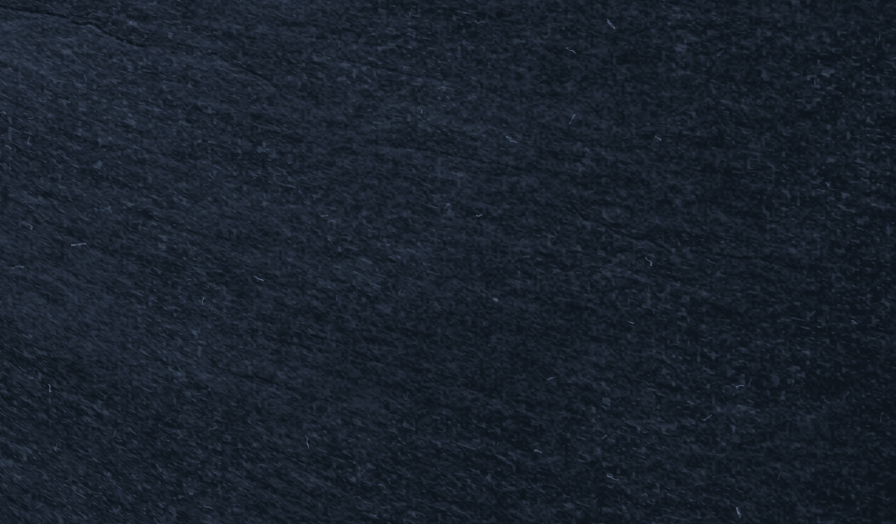
Reproduce this texture procedurally as a Shadertoy shader.

```glsl
const vec3 DEEP_SLATE = vec3(0.046, 0.074, 0.104);
const vec3 PALE_SLATE = vec3(0.180, 0.220, 0.285);
const vec3 MINERAL = vec3(0.42, 0.50, 0.61);

float hash(vec2 p) {
    vec3 q = fract(p.xyx * vec3(0.1031, 0.1030, 0.0973));
    q += dot(q, q.yzx + 33.33);
    return fract((q.x + q.y) * q.z);
}

float noise(vec2 p) {
    vec2 cell = floor(p), f = fract(p);
    f = f * f * (3.0 - 2.0 * f);
    float low = mix(hash(cell), hash(cell + vec2(1, 0)), f.x);
    float high = mix(hash(cell + vec2(0, 1)), hash(cell + vec2(1, 1)), f.x);
    return mix(low, high, f.y);
}

float fbm(vec2 p) {
    float sum = 0.0, weight = 0.5;
    for (int i = 0; i < 4; i++) {
        sum += weight * noise(p);
        p = mat2(0.96, 0.28, -0.28, 0.96) * p * 2.03 + 17.7;
        weight *= 0.5;
    }
    return sum / 0.9375;
}

// Bends the layers: steep at lower left, nearly level at right.
vec2 grainSpace(vec2 p) {
    float bend = 0.18 * p.x - 0.4 * exp(-1.5 * p.x);
    return vec2(p.x, p.y + bend * (1.0 - 0.5 * p.y));
}

float segmentDistance(vec2 p, vec2 halfSpan) {
    float along = clamp(dot(p, halfSpan) / dot(halfSpan, halfSpan), -1.0, 1.0);
    return length(p - along * halfSpan);
}

// Short pale scratches, one candidate per cell.
float scratches(vec2 p, float density, float share, float size, float px) {
    vec2 base = floor(p * density);
    float light = 0.0;
    for (int y = -1; y <= 1; y++)
    for (int x = -1; x <= 1; x++) {
        vec2 id = base + vec2(x, y);
        if (hash(id + 71.3) > share) continue;
        vec2 center = (id + vec2(hash(id + 3.1), hash(id + 9.7))) / density;
        float turn = 2.0 * hash(id + 5.9) - 1.0;
        float angle = -0.4 + 1.5 * turn * turn * turn;
        vec2 halfSpan = size * mix(0.15, 1.0, hash(id + 27.0)) * vec2(cos(angle), sin(angle));
        vec2 offset = p - center + 0.004 * (noise(p * 160.0) - 0.5);
        float d = segmentDistance(offset, halfSpan);
        float stroke = 1.0 - smoothstep(0.0003, 0.001 + px, d);
        stroke *= mix(0.3, 1.0, noise(p * 190.0 + 7.0));
        light = max(light, stroke * mix(0.3, 1.0, hash(id + 41.0)));
    }
    return light;
}

// Signed ledge shading: dark slit above, pale lip below.
float ledge(float height, float width, float px) {
    float slit = 1.0 - smoothstep(width, width + 1.5 * px, abs(height));
    float below = (height + 2.5 * width + px) / (1.5 * width + px);
    return 0.35 * exp(-below * below) - slit;
}

float mainCrack(vec2 p, float px) {
    float path = 0.985 - 0.2 * p.x - 0.125 * p.x * p.x;
    path += 0.045 * (noise(vec2(p.x * 7.0, 2.0)) - 0.5);
    path += 0.014 * (noise(vec2(p.x * 34.0, 8.0)) - 0.5);
    float height = p.y - path;
    float broken = 0.6 * smoothstep(0.35, 0.75, noise(vec2(p.x * 9.0, 5.0)));
    float strength = mix(broken, 1.0, 1.0 - smoothstep(0.2, 0.4, p.x));
    strength *= 1.0 - smoothstep(1.25, 1.4, p.x);
    float shelf = (1.0 - smoothstep(-0.02, 0.01, height)) * exp(min(height, 0.0) * 9.0);
    return 0.55 * strength * ledge(height, 0.0014, px)
         + 0.2 * shelf * (1.0 - smoothstep(0.3, 1.0, p.x));
}

float minorLedges(vec2 g, float px) {
    float shade = 0.0;
    for (int i = 0; i < 9; i++) {
        float seed = float(i) * 7.31;
        float level = mix(-0.15, 1.1, hash(vec2(seed, 1.0)));
        float wander = 0.05 * (fbm(vec2(g.x * 7.0, seed)) - 0.5);
        float middle = 1.75 * hash(vec2(seed, 4.0));
        float reach = mix(0.06, 0.2, hash(vec2(seed, 6.0)));
        float fade = 1.0 - smoothstep(0.3 * reach, reach, abs(g.x - middle));
        shade += fade * ledge(g.y - level - wander, 0.0008, px);
    }
    return 0.28 * shade;
}

void mainImage(out vec4 fragColor, in vec2 fragCoord) {
    vec2 p = fragCoord / iResolution.y;
    float px = 1.0 / iResolution.y;
    vec2 g = grainSpace(p);
    g.y += 0.012 * (fbm(p * 9.0) - 0.5);

    // Broad light from the upper left, uneven across the layers.
    float tone = 0.32 - 0.14 * (p.x - 0.85) + 0.14 * (p.y - 0.5);
    tone += 0.40 * (fbm(g * vec2(2.2, 6.0)) - 0.5);
    tone -= 0.10 * smoothstep(1.45, 1.75, p.x);

    // Layered relief and fine grain.
    vec2 layer = g * vec2(12.0, 48.0);
    tone += 0.45 * (fbm(layer) - fbm(layer + vec2(-0.15, 0.55)));
    tone += 0.18 * (noise(g * vec2(20.0, 85.0)) - 0.5);
    tone += 0.34 * (noise(g * vec2(85.0, 190.0)) - 0.5);
    tone += 0.55 * (noise(g * vec2(185.0, 260.0) + 40.0) - 0.5);
    tone += mainCrack(p, px) + minorLedges(g, px);
    tone = 0.5 * (tone + sqrt(tone * tone + 0.025));

    // Mineral flecks gather in loose patches.
    float patches = smoothstep(0.3, 0.7, fbm(p * 6.0 + 12.0));
    float dust = smoothstep(0.66, 0.98, noise(g * vec2(105.0, 180.0) + 90.0));
    float flecks = 0.26 * dust * mix(0.4, 1.0, patches);
    flecks += 0.40 * scratches(p, 34.0, 0.5, 0.008, px) * mix(0.3, 1.0, patches);
    flecks += 0.85 * scratches(p + 5.0, 9.0, 0.3, 0.013, px);

    vec3 color = mix(DEEP_SLATE, PALE_SLATE, min(tone, 1.25));
    color = mix(color, MINERAL, clamp(flecks, 0.0, 0.85));
    fragColor = vec4(color, 1.0);
}
```
